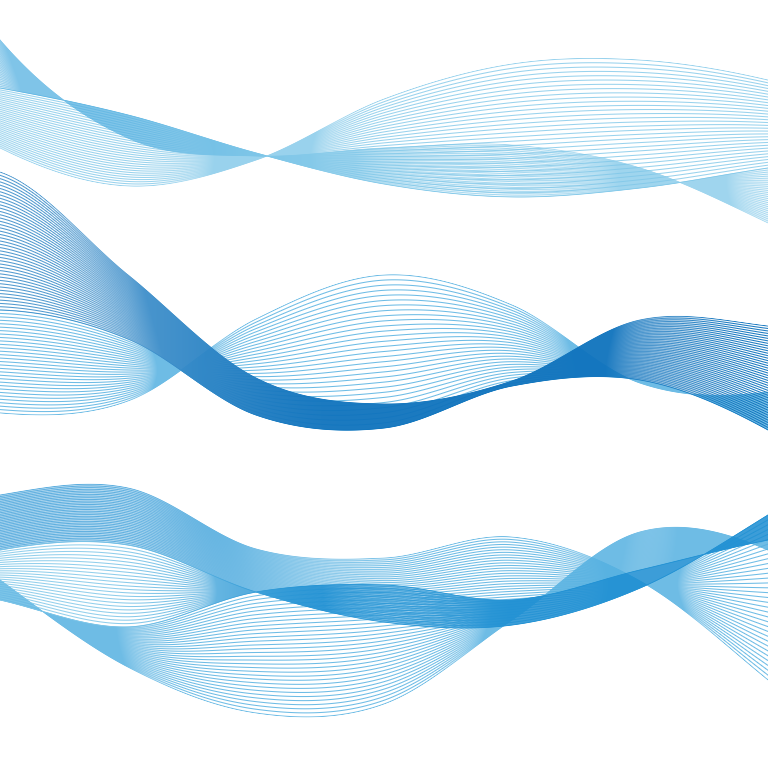
Write a WebGL 1 fragment shader that draws this background.

```glsl
precision highp float;
// Three wavy ribbons of fine blue lines on white. Each ribbon is a family of
// evenly spaced lines blended between two smooth edge curves; where the edges
// draw together or cross, the lines crowd into solid colour and twist.

uniform vec2 u_resolution;

// Layout units: the canvas is SPAN wide and high, y measured down from the top.
const float SPAN = 768.0;
const float KNOT_STEP = 128.0;
const float LINE_WIDTH = 1.05;

const vec3 PAPER = vec3(1.0);
const vec3 PALE = vec3(0.50, 0.78, 0.91);
const vec3 SKY = vec3(0.33, 0.69, 0.88);
const vec3 AZURE = vec3(0.10, 0.55, 0.82);
const vec3 DEEP = vec3(0.06, 0.45, 0.74);
const vec3 STEEL = vec3(0.28, 0.58, 0.80);

// Edge curves: nine heights at equal steps, one step beyond either side.
const mat3 TOP_SPINE = mat3(70, 88, 115, 153, 184, 197, 188, 168, 150);
const mat3 TOP_OUTER = mat3(60, 148, 186, 160, 99, 64, 60, 80, 120);
const mat3 TOP_INNER = mat3(-160, 40, 138, 156, 148, 145, 168, 223, 290);

const mat3 MID_UPPER = mat3(190, 172, 275, 378, 404, 381, 320, 326, 350);
const mat3 MID_LOWER = mat3(330, 310, 339, 415, 428, 386, 380, 430, 520);
const mat3 MID_LOOP = mat3(380, 413, 401, 319, 275, 305, 383, 392, 350);

const mat3 LOW_UPPER = mat3(530, 495, 488, 549, 558, 537, 581, 680, 790);
const mat3 LOW_SPINE = mat3(590, 550, 545, 592, 622, 625, 588, 515, 430);
const mat3 LOW_LOOP = mat3(480, 580, 667, 713, 704, 620, 532, 550, 640);
const mat3 LOW_INNER = mat3(570, 600, 627, 592, 585, 600, 570, 540, 520);

// Catmull-Rom weight of a knot at distance d, in steps.
float knotWeight(float d) {
  d = abs(d);
  if (d < 1.0) return (1.5 * d - 2.5) * d * d + 1.0;
  if (d < 2.0) return ((2.5 - 0.5 * d) * d - 4.0) * d + 2.0;
  return 0.0;
}

float curve(mat3 knots, float x) {
  float s = x / KNOT_STEP + 1.0;
  float height = 0.0;
  for (int i = 0; i < 3; i++) {
    for (int j = 0; j < 3; j++) {
      height += knots[i][j] * knotWeight(s - float(3 * i + j));
    }
  }
  return height;
}

// Paints a line family between edges a and b, tinted from left to right.
void ribbon(inout vec3 color, vec2 p, float pixel, mat3 a, mat3 b,
            float lines, vec3 leftTint, vec3 rightTint, float opacity) {
  float ya = curve(a, p.x);
  float yb = curve(b, p.x);
  float slopeA = curve(a, p.x + 1.0) - ya;
  float slopeB = curve(b, p.x + 1.0) - yb;

  float gap = yb - ya;
  gap = gap < 0.0 ? min(gap, -0.05) : max(gap, 0.05);
  float t = (p.y - ya) / gap;
  float slope = mix(slopeA, slopeB, clamp(t, 0.0, 1.0));
  float flatness = inversesqrt(1.0 + slope * slope);
  float spacing = abs(gap) * flatness / lines;

  // Exact pixel coverage of the nearest line.
  float away = abs(fract(t * lines + 0.5) - 0.5) * spacing;
  float halfLine = 0.5 * LINE_WIDTH;
  float halfPixel = 0.5 * pixel;
  float covered = min(away + halfPixel, halfLine)
                - max(away - halfPixel, -halfLine);
  float line = clamp(covered / pixel, 0.0, 1.0);

  // Lines finer than the pixel grid become an even tone.
  float tone = min(LINE_WIDTH / spacing, 1.0);
  float ink = mix(tone, line, smoothstep(1.1, 2.2, spacing / pixel));

  float depth = min(t, 1.0 - t) * abs(gap) * flatness;
  float inside = smoothstep(-halfLine - halfPixel, halfPixel - halfLine, depth);
  vec3 tint = mix(leftTint, rightTint, smoothstep(0.1, 0.45, p.x / SPAN));
  color = mix(color, tint, ink * inside * opacity);
}

void main() {
  vec2 uv = gl_FragCoord.xy / u_resolution;
  vec2 p = vec2(uv.x, 1.0 - uv.y) * SPAN;
  float px = SPAN / u_resolution.y;
  vec3 color = PAPER;

  // Top: pale veil with a denser inner fold.
  ribbon(color, p, px, TOP_SPINE, TOP_OUTER, 31.0, PALE, PALE, 0.80);
  ribbon(color, p, px, TOP_SPINE, TOP_INNER, 27.0, SKY, PALE, 0.75);

  // Middle: open loop behind a deep blue band.
  ribbon(color, p, px, MID_LOWER, MID_LOOP, 30.0, SKY, SKY, 0.85);
  ribbon(color, p, px, MID_UPPER, MID_LOWER, 42.0, STEEL, DEEP, 0.95);

  // Bottom: hanging loop, crossing fold and bright upper band.
  ribbon(color, p, px, LOW_INNER, LOW_LOOP, 32.0, SKY, SKY, 0.85);
  ribbon(color, p, px, LOW_UPPER, LOW_SPINE, 34.0, AZURE, SKY, 0.85);
  ribbon(color, p, px, LOW_SPINE, LOW_INNER, 24.0, PALE, AZURE, 0.85);

  gl_FragColor = vec4(color, 1.0);
}
```
